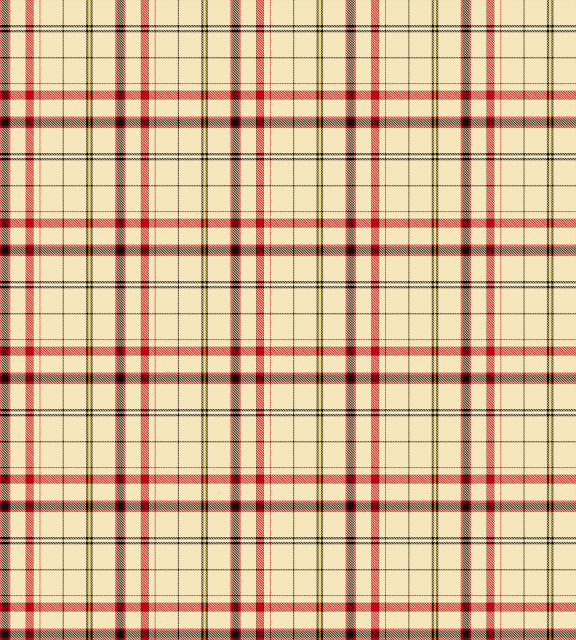
Write a Shadertoy shader that draws this pattern.

```glsl
// Woven tartan: one sett of stripes is used for both warp and weft, repeated
// five times each way. A fine diagonal twill decides which thread lies on top,
// so like threads cross as solid colour and unlike threads blend.

#define REPEATS 5.0
#define TWILL_COUNT vec2(230.0, 256.0)
#define TWILL_CONTRAST 0.5
#define CREAM vec3(0.965, 0.902, 0.735)
#define RED vec3(0.76, 0.02, 0.09)
#define BLACK vec3(0.06, 0.05, 0.05)
#define YELLOW vec3(0.90, 0.81, 0.21)
#define WHITE vec3(0.98, 0.95, 0.88)

// Coverage of a repeating stripe; all lengths are fractions of one sett.
float stripe(float t, float center, float halfWidth, float pixel) {
    float d = abs(fract(t - center + 0.5) - 0.5);
    return clamp((halfWidth - d) / pixel + 0.5, 0.0, 1.0);
}

// Thread colour along one axis of the sett.
vec3 sett(float t, vec3 accent, float pixel) {
    vec3 thread = CREAM;

    // Black band with red borders
    thread = mix(thread, RED, stripe(t, 0.0446, 0.0450, pixel));
    thread = mix(thread, BLACK, stripe(t, 0.0446, 0.0265, pixel));

    // Red band with fine dark edges
    thread = mix(thread, BLACK, stripe(t, 0.2570, 0.0345, pixel));
    thread = mix(thread, RED, stripe(t, 0.2570, 0.0300, pixel));

    // Single red and black lines
    thread = mix(thread, RED, stripe(t, 0.3470, 0.0040, pixel));
    thread = mix(thread, BLACK, stripe(t, 0.5490, 0.0048, pixel));

    // Paired black lines around the accent
    thread = mix(thread, BLACK, stripe(t, 0.7760, 0.0285, pixel));
    return mix(thread, accent, stripe(t, 0.7760, 0.0100, pixel));
}

// Share of warp showing: alternating diagonals, fading as they get too fine.
float twill(vec2 uv) {
    float wave = abs(fract(dot(uv, TWILL_COUNT)) - 0.5) * 2.0;
    float blur = max(TWILL_COUNT.x / iResolution.x, TWILL_COUNT.y / iResolution.y);
    float top = smoothstep(0.5 - blur, 0.5 + blur, wave);
    float fade = 1.0 - smoothstep(0.5, 0.9, blur);
    float contrast = mix(1.0, TWILL_CONTRAST, smoothstep(0.2, 0.5, blur));
    return mix(0.5, top, contrast * fade);
}

void mainImage(out vec4 fragColor, in vec2 fragCoord) {
    vec2 uv = fragCoord / iResolution.xy;
    vec2 t = uv * REPEATS;
    vec2 pixel = REPEATS / iResolution.xy;

    vec3 warp = sett(t.x, YELLOW, pixel.x);
    vec3 weft = sett(t.y, WHITE, pixel.y);
    fragColor = vec4(mix(weft, warp, twill(uv)), 1.0);
}
```
